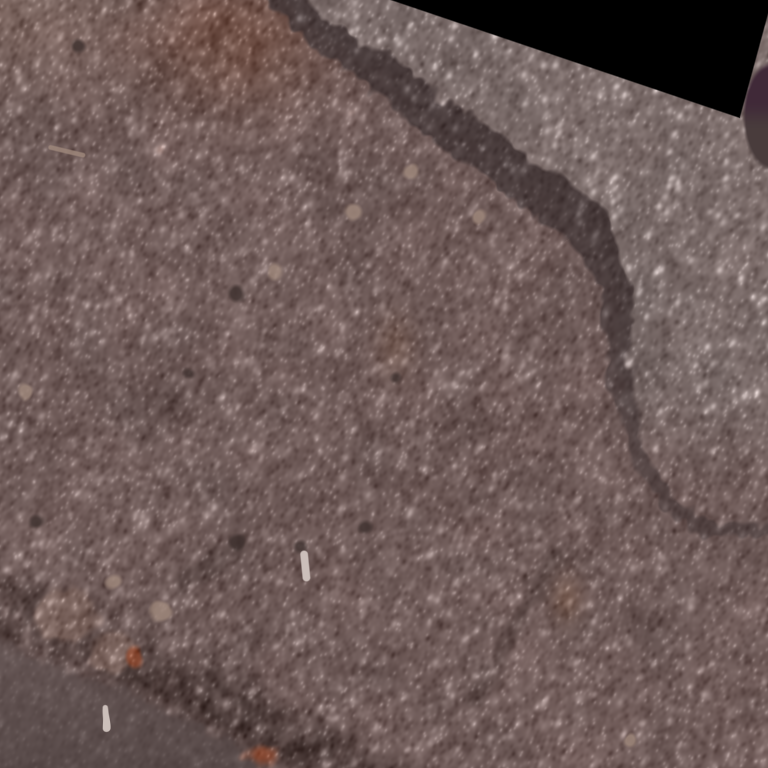
Reproduce this texture procedurally as a WebGL 2 fragment shader.

```glsl
#version 300 es
precision highp float;
// Worn asphalt: a broken seam parts brown tarmac from paler concrete, with a
// soiled kerb at the lower left and a black void across the upper right.
// Cellular splats give the stone; distance functions place the rest.
uniform vec2 u_resolution;
out vec4 fragColor;

#define FINE_SCALE 210.0
#define STONE_SCALE 95.0
#define PATCH_SCALE 24.0
#define GRAIN_AMOUNT 0.085
#define FLECK_AMOUNT 0.20
#define SEAM_ROUGHNESS 0.012

const vec3 TARMAC = vec3(.452, .374, .364), CONCRETE = vec3(.495, .437, .428);
const vec3 KERB = vec3(.395, .335, .33), SOIL = vec3(.285, .225, .215);
const vec3 SEAM = vec3(.285, .235, .235), RUST = vec3(.46, .32, .27);
const vec3 PEBBLE = vec3(.63, .54, .49), OCHRE = vec3(.51, .39, .33);

// Seam path: x, y, half width
const vec3 seamPath[13] = vec3[13](
  vec3(.35, 1.02, .017), vec3(.42, .953, .02), vec3(.495, .902, .024),
  vec3(.586, .837, .026), vec3(.677, .772, .027), vec3(.762, .707, .03),
  vec3(.797, .635, .018), vec3(.805, .557, .015), vec3(.81, .479, .012),
  vec3(.833, .408, .01), vec3(.866, .349, .01), vec3(.918, .31, .01),
  vec3(1.05, .312, .006));
// Loose stones and dark pits: x, y, radius
const vec3 pebbles[8] = vec3[8](
  vec3(.211, .204, .012), vec3(.15, .243, .009), vec3(.534, .776, .008),
  vec3(.623, .719, .007), vec3(.46, .724, .009), vec3(.358, .648, .009),
  vec3(.033, .492, .008), vec3(.82, .037, .009));
const vec3 pits[8] = vec3[8](
  vec3(.309, .617, .01), vec3(.248, .513, .006), vec3(.515, .508, .007),
  vec3(.475, .314, .007), vec3(.307, .294, .008), vec3(.391, .289, .008),
  vec3(.102, .941, .009), vec3(.048, .32, .01));

vec3 hash3(vec2 p) {
  vec3 q = fract(p.xyx * vec3(.1031, .103, .0973));
  q += dot(q, q.yxz + 33.33);
  return fract((q.xxy + q.yzz) * q.zyx);
}

// Cellular splats: x = signed tone, y = sparse bright flecks
vec2 grain(vec2 p) {
  vec2 total = vec2(0.0);
  for (int k = 0; k < 9; k++) {
    vec2 c = floor(p) + vec2(k % 3 - 1, k / 3 - 1);
    vec3 h = hash3(c + 400.0);
    vec2 d = c + h.xy - p;
    float r2 = dot(d, d);
    total += vec2((h.z * 2.0 - 1.0) * exp(-3.0 * r2), smoothstep(.78, 1.0, h.z) * exp(-9.0 * r2));
  }
  return total;
}

// Distance to a segment, signed by side; y = position along it
vec2 segment(vec2 p, vec2 a, vec2 b) {
  vec2 ab = b - a, ap = p - a;
  float t = clamp(dot(ap, ab) / dot(ab, ab), 0.0, 1.0);
  return vec2(length(ap - ab * t) * (ab.x * ap.y < ab.y * ap.x ? -1.0 : 1.0), t);
}
float stroke(vec2 p, vec2 a, vec2 b) { return abs(segment(p, a, b).x); }
float cover(float d, float soft) { return 1.0 - smoothstep(-soft, soft, d); }
float blob(vec2 p, vec2 centre, vec2 radius) {
  vec2 q = (p - centre) / radius;
  return exp(-dot(q, q));
}

void main() {
  vec2 uv = gl_FragCoord.xy / u_resolution;
  float aa = 1.0 / min(u_resolution.x, u_resolution.y);

  // Grain is drawn out along a steep diagonal
  vec2 streak = mat2(.87, .5, -.5, .87) * uv * vec2(1.0, .68);
  vec2 fine = grain(streak * FINE_SCALE), stone = grain(streak * STONE_SCALE + 17.0);
  float patches = grain(uv * PATCH_SCALE).x, broad = grain(uv * 8.0 + 5.0).x;
  float rough = stone.x * .6 + patches * .5;

  // Ground tones and seam
  vec2 seam = vec2(9.0, 0.0);
  for (int i = 0; i < 12; i++) {
    vec3 a = seamPath[i], b = seamPath[i + 1];
    vec2 s = segment(uv, a.xy, b.xy);
    if (abs(s.x) < abs(seam.x)) seam = vec2(s.x, mix(a.z, b.z, s.y));
  }
  float edge = seam.x + SEAM_ROUGHNESS * rough;
  float concrete = cover(-edge, .006) * smoothstep(.34, .52, uv.y + broad * .04);
  vec3 col = mix(TARMAC, CONCRETE, concrete);
  col = mix(col, vec3(.52, .43, .4), .7 * blob(uv, vec2(0, 1), vec2(.2, .12)));
  col = mix(col, RUST, .75 * blob(uv, vec2(.31, .95), vec2(.12, .09)) * (1.0 - concrete));
  col *= 1.0 + .035 * broad + .05 * patches;
  float groove = cover(abs(edge) - seam.y, .004);
  col = mix(col, SEAM, groove * mix(.62, .9, smoothstep(.35, .7, uv.y)));

  // Faint fractures and ochre stains
  float fracture = min(stroke(uv, vec2(.24, .24), vec2(.31, .29)),
                       stroke(uv, vec2(.72, .27), vec2(.62, .09)));
  col = mix(col, SOIL, .4 * cover(fracture + .012 * rough - .01, .01));
  col = mix(col, OCHRE, .6 * blob(uv, vec2(.738, .22), vec2(.02, .03))
                      + .4 * blob(uv, vec2(.515, .55), vec2(.025, .04)));

  // Kerb, soil band, crumbled mortar and rusty chips
  float kerb = uv.y - .175 + .36 * uv.x + .25 * uv.x * uv.x + .012 * rough;
  float below = cover(kerb + .01, .01);
  float soil = smoothstep(-.025, .008, kerb) * cover(kerb - .065, .045);
  col = mix(col, KERB * (.9 + .8 * min(uv.y, .12)), below);
  col = mix(col, SOIL, soil * clamp(.62 - .5 * rough, .15, .95));
  float mortar = max(blob(uv, vec2(.085, .2), vec2(.045, .037)),
                     blob(uv, vec2(.148, .15), vec2(.032, .03)));
  col = mix(col, vec3(.49, .4, .375), smoothstep(.3, .55, mortar + .15 * rough));
  float chips = max(blob(uv, vec2(.174, .143), vec2(.012, .016)),
                    .7 * blob(uv, vec2(.342, .018), vec2(.025, .016)));
  col = mix(col, vec3(.57, .3, .2), .85 * smoothstep(.2, .7, chips + .2 * rough));

  // Stone texture, calmer on the kerb and in the groove
  float calm = 1.0 - .65 * max(below, groove * .6);
  col += GRAIN_AMOUNT * calm * (fine.x * .8 + stone.x * .6) - .012;
  col += FLECK_AMOUNT * calm * (stone.y * (.65 + .5 * concrete) + fine.y * .4);

  // Loose stones, pits and pale litter
  for (int i = 0; i < 8; i++) {
    vec3 a = pebbles[i], b = pits[i];
    col = mix(col, PEBBLE, .8 * cover(length(uv - a.xy) + .006 * rough - a.z, .004));
    col = mix(col, SOIL * .85, .8 * cover(length(uv - b.xy) + .006 * rough - b.z, .004));
  }
  float twig = stroke(uv, vec2(.066, .808), vec2(.108, .798)) - .003;
  float stick = stroke(uv, vec2(.396, .278), vec2(.399, .248)) - .005;
  float scrap = stroke(uv, vec2(.137, .079), vec2(.139, .052)) - .004 + .003 * rough;
  col = mix(col, PEBBLE, .8 * cover(twig, aa));
  col = mix(col, vec3(.8, .75, .73), cover(min(stick, scrap), aa));

  // Dark rounded object at the right rim, then the void
  float rim = length((uv - vec2(1.005, .848)) / vec2(.036, .068)) - 1.0;
  vec3 rimColor = mix(SEAM, vec3(.25, .16, .22), smoothstep(.83, .87, uv.y));
  col = mix(col, rimColor, cover(rim, .08));
  float gap = max(.947 * (1.172 - .338 * uv.x - uv.y), .965 * (uv.x - .733 - .272 * uv.y));
  fragColor = vec4(clamp(col * (1.0 - cover(gap, aa)), 0.0, 1.0), 1.0);
}
```
